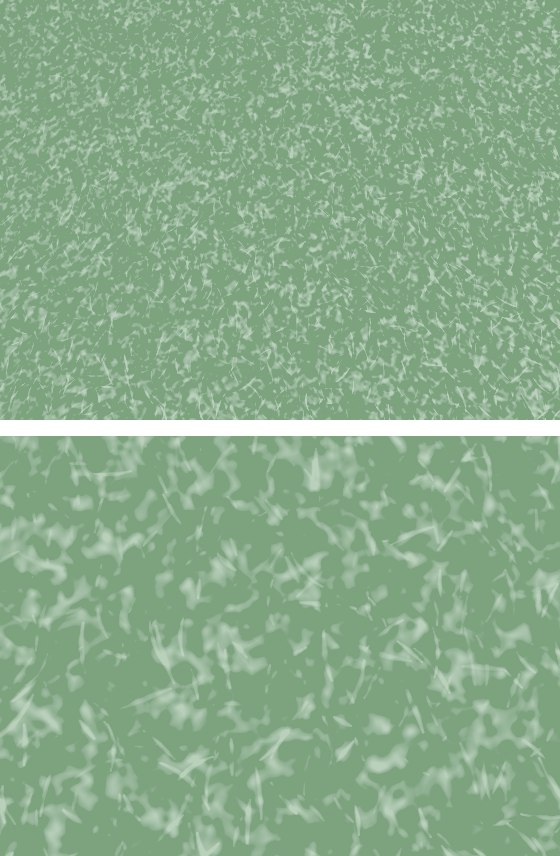
Top: the whole. Bottom: its middle third, enlarged.
Give the GLSL for this texture, as a Shadertoy shader.

```glsl
#define BASE_GREEN vec3(0.485, 0.637, 0.495)
#define DIM_BLADE  vec3(0.538, 0.672, 0.548)
#define PALE_BLADE vec3(0.725, 0.815, 0.735)
#define GRAIN_FREQ 70.0
#define BLADE_FREQ 23.0
#define BLADE_WIDTH 0.05
#define PERSPECTIVE 0.5
#define COVER_LEVEL 0.095
#define TONE_RANGE 0.62
#define EDGE_SOFTNESS 0.09

float hash(vec2 p) {
    vec3 q = fract(p.xyx * 0.1031);
    q += dot(q, q.yzx + 33.33);
    return fract((q.x + q.y) * q.z);
}

// Smooth value noise, centred on zero
float noise(vec2 p) {
    vec2 cell = floor(p), f = fract(p);
    f = f * f * (3.0 - 2.0 * f);
    float low = mix(hash(cell), hash(cell + vec2(1, 0)), f.x);
    float high = mix(hash(cell + vec2(0, 1)), hash(cell + vec2(1, 1)), f.x);
    return mix(low, high, f.y) - 0.5;
}

vec2 rotate(vec2 p, float angle) {
    float c = cos(angle), s = sin(angle);
    return vec2(c * p.x - s * p.y, s * p.x + c * p.y);
}

// One curved, tapering blade per cell, mostly upright
float blades(vec2 p, float seed) {
    vec2 home = floor(p);
    float cover = 0.0;
    for (int j = -1; j <= 1; j++)
    for (int i = -1; i <= 1; i++) {
        vec2 cell = home + vec2(i, j);
        vec2 key = cell + seed;
        vec2 root = cell + vec2(hash(key + 3.7), hash(key + 9.1));
        float lean = hash(key + 17.3) + hash(key + 29.9) - 1.0;
        vec2 d = rotate(p - root, lean * 1.5);
        float halfLength = mix(0.2, 0.75, hash(key + 41.3));
        d.x += 0.6 * (hash(key + 53.9) - 0.5) * d.y * d.y;
        float along = clamp(abs(d.y) / halfLength, 0.0, 1.0);
        float width = BLADE_WIDTH * (1.3 - 0.7 * along);
        float dist = length(vec2(d.x, max(abs(d.y) - halfLength, 0.0)));
        float shape = 1.0 - smoothstep(width * 0.4, width * 1.6, dist);
        cover = max(cover, shape * hash(key + 67.1));
    }
    return cover;
}

// Thin broken strands along the zero lines of the noise
float strands(vec2 p) {
    return 0.34 - abs(2.0 * noise(p));
}

void mainImage(out vec4 fragColor, in vec2 fragCoord) {
    vec2 uv = fragCoord / iResolution.xy;
    vec2 p = (fragCoord - vec2(0.5 * iResolution.x, 0.0)) / iResolution.y;

    // Features shrink towards the top
    vec2 ground = vec2(p.x * (1.0 + PERSPECTIVE * p.y),
                       p.y + 0.5 * PERSPECTIVE * p.y * p.y) + 4.0;
    vec2 bend = vec2(noise(ground * 36.0), noise(ground * 36.0 + 71.0));
    vec2 turf = ground + 0.009 * bend;

    // Grain, strands, faint clumps and blades
    float field = 0.75 * noise(rotate(turf, 0.3) * GRAIN_FREQ * vec2(1.1, 0.85));
    field += 0.8 * noise(rotate(turf, 1.0) * GRAIN_FREQ * 1.7);
    field += 0.5 * strands(rotate(turf, -0.5) * GRAIN_FREQ * 0.65);
    field += 0.35 * strands(rotate(turf, 0.7) * GRAIN_FREQ * 0.9 + 37.0);
    field += 0.14 * noise(ground * 13.0);
    float bladeShare = mix(0.65, 0.2, uv.y);
    for (int layer = 0; layer < 2; layer++) {
        float n = float(layer);
        vec2 q = rotate(ground, 0.5 * n - 0.25) * BLADE_FREQ * (1.0 + 0.3 * n);
        field += bladeShare * blades(q, 113.0 * n);
    }

    // Flat ground below the level, brighter tips above and to the right
    float height = field - COVER_LEVEL;
    float cover = clamp(height / EDGE_SOFTNESS + 0.5, 0.0, 1.0);
    float tone = clamp(height / TONE_RANGE * mix(0.85, 1.15, uv.x), 0.0, 1.0);
    vec3 colour = mix(BASE_GREEN, mix(DIM_BLADE, PALE_BLADE, tone), cover);
    fragColor = vec4(colour, 1.0);
}
```
